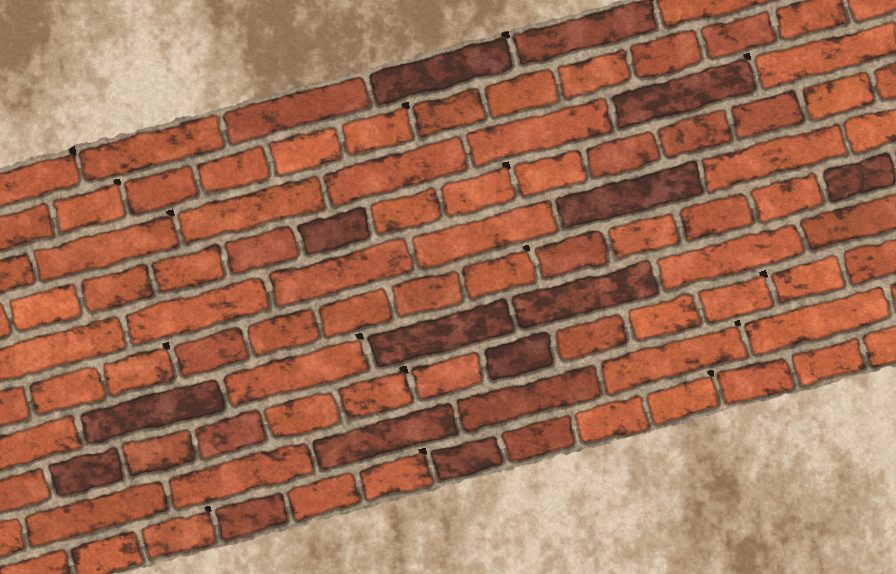
Reproduce this texture procedurally as a WebGL 2 fragment shader.

```glsl
#version 300 es
precision highp float;
// Slanted band of weathered brick courses between two areas of stained plaster.

#define SPAN 12.0         // canvas width, in header brick lengths
#define TILT 0.2618       // slope of the courses, in radians
#define COURSE 0.567      // height of one course with its joint
#define BAND_TOP 5.262    // upper end of the brick band, across the courses
#define ROWS 10.0
#define JOINT vec2(0.036, 0.058)
#define ROUGHNESS 0.055
#define SOOT 0.62

uniform vec2 u_resolution;
out vec4 outColor;

const vec3 ORANGE = vec3(0.76, 0.40, 0.25);
const vec3 RED = vec3(0.67, 0.34, 0.235);
const vec3 MAROON = vec3(0.44, 0.245, 0.20);
const vec3 CHAR = vec3(0.27, 0.185, 0.155);
const vec3 MORTAR = vec3(0.71, 0.63, 0.53);
const vec3 CREAM = vec3(0.86, 0.785, 0.69);
const vec3 SAND = vec3(0.73, 0.625, 0.51);
const vec3 EARTH = vec3(0.56, 0.435, 0.33);

// Sideways shift of each course, from the top down
const float SHIFT[10] = float[10](0.45, -0.08, 1.51, 0.01, 0.46, 0.0, 1.54, -0.03, 0.46, -0.05);

// Hard burnt areas of the wall: position, strength
const vec3 BURNT[16] = vec3[16](
  vec3(5.92, 6.73, 1.0), vec3(7.88, 7.27, 0.6), vec3(9.16, 6.44, 0.8), vec3(8.41, 5.11, 1.1),
  vec3(9.8, 6.06, 0.8), vec3(4.44, 4.58, 0.9), vec3(11.56, 5.31, 0.9), vec3(2.08, 2.22, 0.9),
  vec3(5.91, 3.23, 0.9), vec3(7.81, 3.75, 0.75), vec3(2.6, 1.76, 1.1), vec3(1.2, 1.39, 0.9),
  vec3(6.94, 2.91, 1.0), vec3(2.9, 0.65, 1.2), vec3(6.25, 1.53, 0.8), vec3(5.17, 1.86, 0.6));

// Plaster stains (positive) and clean areas (negative): position, strength
const vec3 STAINS[8] = vec3[8](
  vec3(0.2, 7.4, 0.30), vec3(3.8, 7.2, 0.30), vec3(5.8, 7.6, 0.25), vec3(1.8, 6.5, -0.22),
  vec3(10.2, 0.7, 0.22), vec3(5.2, 0.0, 0.20), vec3(11.6, 1.9, -0.2), vec3(7.3, 1.0, -0.12));

float hash(vec2 p) {
  return fract(sin(dot(p, vec2(127.1, 311.7))) * 43758.5453);
}

float noise(vec2 p) {
  vec2 i = floor(p), f = fract(p);
  f = f * f * (3.0 - 2.0 * f);
  return mix(mix(hash(i), hash(i + vec2(1, 0)), f.x),
             mix(hash(i + vec2(0, 1)), hash(i + vec2(1, 1)), f.x), f.y);
}

float fbm(vec2 p) {
  float sum = 0.0, amp = 0.5;
  for (int i = 0; i < 5; i++) {
    sum += amp * noise(p);
    p = mat2(1.6, 1.2, -1.2, 1.6) * p + 7.3;
    amp *= 0.5;
  }
  return sum / 0.97;
}

float roundedBox(vec2 p, vec2 halfSize, float radius) {
  vec2 q = abs(p) - halfSize + radius;
  return length(max(q, 0.0)) + min(max(q.x, q.y), 0.0) - radius;
}

vec3 plasterColor(vec2 p, float grain) {
  float stain = 0.0;
  for (int i = 0; i < 8; i++) {
    vec2 d = p - STAINS[i].xy;
    stain += STAINS[i].z * exp(-dot(d, d) * 0.9);
  }
  float streaks = fbm(p * vec2(3.2, 0.9) + 4.0);
  float blotches = fbm(p * vec2(4.5, 3.2) + 31.0);
  float flakes = fbm(p * 11.0 + 9.0);
  float dirt = stain + 0.45 * streaks + 0.4 * blotches + 0.35 * flakes;
  vec3 color = mix(CREAM, SAND, smoothstep(0.42, 0.72, dirt));
  color = mix(color, EARTH, 0.9 * smoothstep(0.68, 0.93, dirt));
  return color * (0.92 + 0.16 * grain);
}

vec3 brickColor(vec2 p, vec2 center, vec2 id, float d, float grain) {
  float burn = 0.0;
  for (int i = 0; i < 16; i++) {
    vec2 gap = center - BURNT[i].xy;
    burn += BURNT[i].z * exp(-dot(gap, gap) * 5.5);
  }
  float tone = hash(id + 3.7);
  vec3 color = mix(ORANGE, RED, tone);
  color = mix(color, MAROON, clamp(burn + 0.25 * smoothstep(0.7, 1.0, tone), 0.0, 1.0));
  color *= 0.94 + 0.14 * hash(id + 8.1);
  // Dusty scuffs, then soot that gathers toward the edges
  float patches = fbm(p * 3.6 + id * 5.0);
  float fine = fbm(p * vec2(9.0, 13.0) + 17.0);
  color = mix(color, color * 1.08 + vec3(0.03, 0.04, 0.04), smoothstep(0.5, 0.75, patches));
  float soot = 0.55 * fine + 0.4 * (1.0 - patches) + 0.16 * burn + 0.1 * smoothstep(-0.12, 0.0, d);
  color = mix(color, CHAR, 0.85 * smoothstep(SOOT - 0.08, SOOT + 0.14, soot));
  return color * (0.87 + 0.26 * grain);
}

void main() {
  vec2 p = gl_FragCoord.xy * SPAN / u_resolution.x;
  float pixel = SPAN / u_resolution.x;
  vec2 along = vec2(cos(TILT), sin(TILT)), across = vec2(-along.y, along.x);
  vec2 wall = vec2(dot(p, along), dot(p, across));
  float rough = fbm(p * 8.0) - 0.5;
  float grain = 0.5 * noise(p * 21.0) + 0.5 * noise(p * 43.0 + 5.0);
  vec2 bent = wall + 0.045 * (vec2(noise(p * 2.7), noise(p * 2.7 + 40.0)) - 0.5);

  // Courses of stretchers and headers in turn
  float row = clamp(floor((BAND_TOP - bent.y) / COURSE), 0.0, ROWS - 1.0);
  float len = 2.0 - mod(row, 2.0);
  float shift = SHIFT[int(row)];
  vec2 id = vec2(floor((bent.x - shift) / len), row);
  vec2 mid = vec2((id.x + 0.5) * len + shift, BAND_TOP - (row + 0.5) * COURSE);
  vec2 local = bent - mid;
  vec2 halfSize = 0.5 * vec2(len, COURSE) - JOINT - 0.012 * vec2(hash(id), hash(id + 2.0));
  float d = roundedBox(local, halfSize, 0.06) + ROUGHNESS * rough;

  // Mortar with gritty specks, shaded next to the bricks
  vec3 color = MORTAR * (0.76 + 0.34 * grain + 0.3 * rough);
  color *= mix(0.58, 1.0, smoothstep(0.0, 0.045, d + 0.012 * sign(local.y)));
  float corner = length(local - 0.5 * vec2(len, COURSE) + 0.03);
  float hole = step(0.88, hash(id + 6.0)) * (1.0 - smoothstep(0.05, 0.08, corner + 0.05 * rough));
  color = mix(color, CHAR * 0.5, hole);

  // Bricks with a dark worn rim
  vec3 brick = brickColor(p, mid.x * along + mid.y * across, id, d, grain);
  brick *= mix(1.0, 0.66, smoothstep(-0.045, 0.0, d));
  color = mix(color, brick, 1.0 - smoothstep(-pixel, pixel, d));

  // Plaster on both sides of the band
  float edge = max(wall.y - BAND_TOP, BAND_TOP - ROWS * COURSE - wall.y) + 0.09 * rough;
  color *= mix(1.0, 0.85, smoothstep(-0.06, 0.0, edge));
  color = mix(color, plasterColor(p, grain), smoothstep(-pixel, pixel, edge));
  outColor = vec4(color, 1.0);
}
```
